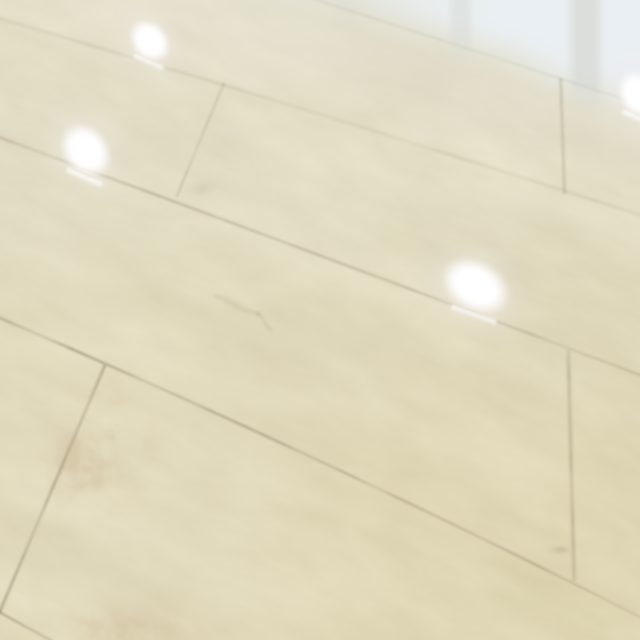
A Shadertoy shader for this texture:

```glsl
// Polished cream marble floor with slanted tile seams, lamp glints and a window reflection.

float hash(vec2 p) {
    vec3 q = fract(vec3(p.xyx) * 0.1031);
    q += dot(q, q.yzx + 33.33);
    return fract((q.x + q.y) * q.z);
}

float noise(vec2 p) {
    vec2 i = floor(p), f = fract(p);
    f = f * f * (3.0 - 2.0 * f);
    return mix(mix(hash(i), hash(i + vec2(1, 0)), f.x),
               mix(hash(i + vec2(0, 1)), hash(i + vec2(1, 1)), f.x), f.y);
}

float fbm(vec2 p) {
    float sum = 0.0, amp = 0.5;
    for (int i = 0; i < 5; i++) {
        sum += amp * noise(p);
        p = mat2(1.6, 1.2, -1.2, 1.6) * p + 7.3;
        amp *= 0.5;
    }
    return sum;
}

float stroke(float d, float width) {
    return exp(-d * d / (width * width));
}

// Long seam across the floor, from height l at the left to r at the right
float seam(vec2 p, float l, float r, float bow, float width) {
    float y = mix(l, r, p.x) + bow * p.x * (1.0 - p.x);
    return stroke((p.y - y) * 0.92, width);
}

// Soft line between two points
float joint(vec2 p, vec2 a, vec2 b, float width) {
    vec2 pa = p - a, ba = b - a;
    float t = clamp(dot(pa, ba) / dot(ba, ba), 0.0, 1.0);
    return stroke(length(pa - ba * t), width);
}

float blob(vec2 p, vec2 center, vec2 size) {
    vec2 q = (p - center) / size;
    return exp(-dot(q, q));
}

float bar(float x, float center, float halfWidth) {
    return 1.0 - smoothstep(halfWidth * 0.4, halfWidth * 1.5, abs(x - center));
}

vec3 marble(vec2 p) {
    vec2 along = vec2(0.91 * p.x - 0.41 * p.y, 0.41 * p.x + 0.91 * p.y);
    float cloud = fbm(along * vec2(5.0, 12.0) + 3.0);
    float grain = fbm(along * vec2(16.0, 42.0) + 19.0);
    vec3 color = mix(vec3(0.876, 0.841, 0.712), vec3(0.887, 0.866, 0.775), smoothstep(0.15, 0.95, p.y));
    color += vec3(0.012, 0.017, 0.035) * blob(p, vec2(0.14, 0.14), vec2(0.3, 0.22));
    color += (cloud - 0.48) * vec3(0.058, 0.062, 0.08);
    return color + (grain - 0.48) * vec3(0.034, 0.036, 0.04);
}

// Brown mineral patches
float stains(vec2 p) {
    float patches = blob(p, vec2(0.165, 0.31), vec2(0.065, 0.075))
                  + 0.8 * blob(p, vec2(0.115, 0.25), vec2(0.035, 0.05))
                  + 0.8 * blob(p, vec2(0.2, 0.015), vec2(0.1, 0.035));
    return min(patches, 1.0) * smoothstep(0.25, 0.7, fbm(p * 20.0 + 4.0));
}

float seams(vec2 p) {
    float wear = smoothstep(0.0, 0.75, noise(p * 17.0 + 5.0)) * mix(0.6, 1.0, noise(p * 70.0));
    float lines = 0.22 * seam(p, 0.971, 0.664, 0.015, 0.0035)
                + 0.15 * seam(p, 1.16, 0.837, 0.0, 0.003)
                + 0.5 * seam(p, 0.785, 0.414, 0.005, 0.003)
                + mix(0.8, 0.55, p.x) * seam(p, 0.503, 0.036, 0.04, 0.003)
                + 0.65 * seam(p, 0.043, -0.507, 0.0, 0.003)
                + 0.3 * joint(p, vec2(0.349, 0.868), vec2(0.277, 0.695), 0.003)
                + 0.4 * joint(p, vec2(0.876, 0.875), vec2(0.882, 0.70), 0.0035)
                + 0.55 * joint(p, vec2(0.888, 0.45), vec2(0.897, 0.095), 0.0038)
                + 0.75 * joint(p, vec2(0.163, 0.427), vec2(0.0, 0.045), 0.0032);
    return min(lines, 1.0) * mix(0.4, 1.0, wear);
}

// Faint natural veins and one dark fleck
float veins(vec2 p) {
    vec2 q = p + 0.012 * (vec2(noise(p * 30.0), noise(p * 30.0 + 9.0)) - 0.5);
    return 0.2 * joint(q, vec2(0.34, 0.535), vec2(0.40, 0.51), 0.005)
         + 0.2 * joint(q, vec2(0.40, 0.51), vec2(0.424, 0.488), 0.005)
         + 0.22 * blob(q, vec2(0.315, 0.705), vec2(0.025, 0.01))
         + 0.45 * blob(p, vec2(0.876, 0.141), vec2(0.012, 0.006));
}

vec3 addWindow(vec3 color, vec2 p) {
    float d = p.y - (1.16 - 0.327 * p.x) + 0.02 * (noise(p * 9.0) - 0.5);
    float glass = smoothstep(-0.035, 0.06, d) * mix(0.5, 0.95, smoothstep(0.5, 0.78, p.x));
    float frames = 0.5 * bar(p.x, 0.72, 0.017) + 0.75 * bar(p.x, 0.915, 0.024) + 0.3 * bar(p.x, 0.54, 0.02);
    color = mix(color, vec3(0.895, 0.885, 0.835), 0.6 * smoothstep(-0.2, 0.04, d));
    color = mix(color, vec3(0.915, 0.94, 0.955), glass);
    return mix(color, vec3(0.84, 0.85, 0.83), frames * smoothstep(-0.05, 0.03, d));
}

// Lamp reflection: halo, bright core and a slanted lip below it
vec3 addLamp(vec3 color, vec2 p, vec2 center, vec2 size) {
    vec2 q = p - center;
    q.y += 0.25 * q.x;
    float r = length(q / size);
    color = mix(color, vec3(0.95, 0.92, 0.93), 0.6 * exp(-0.6 * r * r));
    float lip = joint(p, center + size * vec2(-0.7, -0.85), center + size * vec2(0.6, -1.4), 0.005);
    return mix(color, vec3(1.0), max(1.0 - smoothstep(0.55, 1.25, r), 0.65 * lip));
}

void mainImage(out vec4 fragColor, in vec2 fragCoord) {
    vec2 p = fragCoord / iResolution.xy;
    vec3 color = marble(p);
    color = mix(color, vec3(0.78, 0.70, 0.56), 0.5 * stains(p));
    color = mix(color, vec3(0.70, 0.66, 0.54), veins(p));
    color = addWindow(color, p);
    color = mix(color, vec3(0.62, 0.57, 0.47), 0.75 * seams(p));
    color = addLamp(color, p, vec2(0.234, 0.936), vec2(0.029, 0.029));
    color = addLamp(color, p, vec2(0.134, 0.765), vec2(0.036, 0.037));
    color = addLamp(color, p, vec2(0.743, 0.553), vec2(0.048, 0.039));
    color = addLamp(color, p, vec2(0.998, 0.852), vec2(0.030, 0.032));
    fragColor = vec4(clamp(color, 0.0, 1.0), 1.0);
}
```
